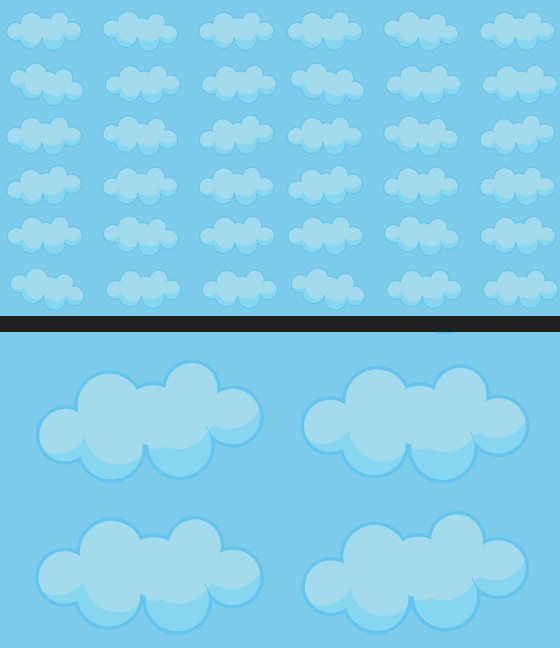
Top, the full canvas; bottom, a detail of the centre.
This pattern is drawn by a Shadertoy shader. Its source:

```glsl
// Six by six outlined clouds with shaded undersides and varied tilts on a flat sky.

#define SKY vec3(0.49, 0.80, 0.92)
#define OUTLINE vec3(0.39, 0.77, 0.93)
#define SHADE vec3(0.53, 0.84, 0.94)
#define LIGHT vec3(0.64, 0.86, 0.93)
#define CANVAS_HEIGHT 432.0
#define TILE vec2(384.0, 280.0)
#define COLUMN_STEP 131.5
#define ROW_STEP 70.0
#define FIRST_CENTER vec2(60.0, 42.0)
#define STROKE 1.6

// Cloud lobes: center x, center y, radius. The first three are fully lit.
const vec3 LOBES[7] = vec3[7](
    vec3(-17.0, 10.0, 16.0), vec3(2.3, 3.3, 15.3), vec3(21.0, 13.3, 13.4),
    vec3(-38.3, -1.3, 13.5), vec3(38.3, -1.3, 14.2),
    vec3(-18.3, -9.3, 16.0), vec3(13.0, -11.5, 16.0));

// Lit parts of the four lower lobes.
const vec3 LIT[4] = vec3[4](
    vec3(-41.7, 5.3, 14.7), vec3(37.7, 8.0, 14.7),
    vec3(-14.3, -2.0, 15.3), vec3(13.7, 2.0, 15.3));

// Variation inside one tile of three columns and four rows.
const vec2 ROW_SHIFT[4] = vec2[4](
    vec2(0.0), vec2(3.5, 3.0), vec2(0.0, 3.5), vec2(0.0, 2.5));
const float TILT[12] = float[12](
    0.0, 0.10, 0.0,
    0.22, 0.0, 0.0,
    0.0, 0.10, -0.11,
    -0.11, 0.0, 0.0);

float circle(vec2 p, vec3 c) {
    return length(p - c.xy) - c.z;
}

// Returns the distances to the silhouette (x) and to the lit area (y).
vec2 cloud(vec2 p) {
    float core = length(vec2(max(abs(p.x) - 25.0, 0.0), p.y)) - 6.0;
    float body = core;
    float lit = core;
    for (int i = 0; i < 7; i++) {
        float d = circle(p, LOBES[i]);
        body = min(body, d);
        if (i < 3) lit = min(lit, d);
    }
    for (int i = 0; i < 4; i++) lit = min(lit, circle(p, LIT[i]));
    return vec2(body, lit);
}

// Position relative to the cloud of this cell, with its tilt undone.
vec2 cellPosition(vec2 p) {
    float fromTop = max(p.y - 8.0, 0.0);
    vec2 tile = floor(vec2(p.x, fromTop) / TILE);
    vec2 inTile = vec2(p.x, fromTop) - tile * TILE;
    int column = clamp(int((inTile.x + 5.0) / COLUMN_STEP), 0, 2);
    int row = clamp(int(inTile.y / ROW_STEP), 0, 3);

    vec2 center = tile * TILE + FIRST_CENTER + ROW_SHIFT[row];
    center += vec2(float(column) * COLUMN_STEP, float(row) * ROW_STEP);
    center.x += tile.y;

    vec2 q = (p - center) * vec2(1.0, -1.0);
    float a = TILT[row * 3 + column];
    float c = cos(a);
    float s = sin(a);
    return vec2(c * q.x - s * q.y, s * q.x + c * q.y);
}

float cover(float d, float aa) {
    return 1.0 - smoothstep(-aa, aa, d);
}

void mainImage(out vec4 fragColor, in vec2 fragCoord) {
    float unit = CANVAS_HEIGHT / iResolution.y;
    vec2 p = fragCoord * unit;
    p.y = CANVAS_HEIGHT - p.y;
    float aa = 0.65 * unit;

    vec2 d = cloud(cellPosition(p));
    vec3 fill = mix(SHADE, LIGHT, cover(d.y, aa));
    vec3 color = mix(SKY, OUTLINE, cover(d.x, aa));
    color = mix(color, fill, cover(d.x + STROKE, aa));
    fragColor = vec4(color, 1.0);
}
```
